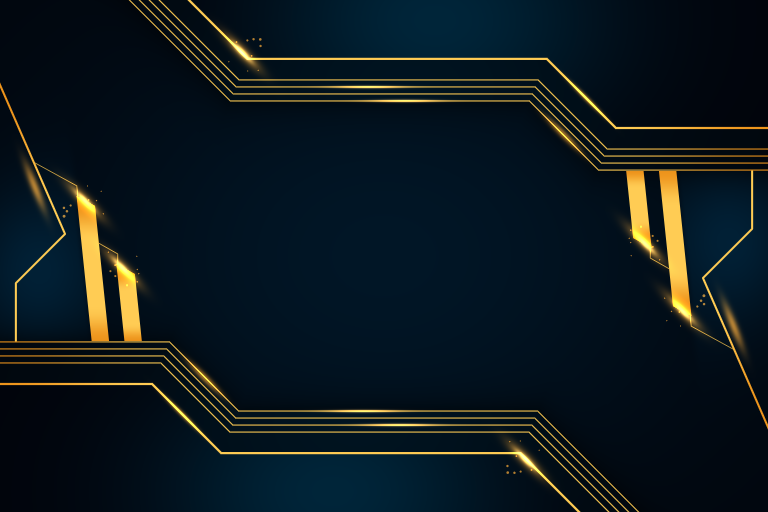
Write a WebGL 2 fragment shader that draws this background.

```glsl
#version 300 es
precision highp float;
uniform vec2 u_resolution;
out vec4 fragColor;

const vec3 GOLD = vec3(1.0, 0.8, 0.33);
const vec3 ORANGE = vec3(0.93, 0.58, 0.11);

// Antialiased coverage of a signed distance, negative inside
float cover(float d) {
    return clamp(0.5 - d * u_resolution.y, 0.0, 1.0);
}

float stroke(float d, float width) {
    return cover(abs(d) - 0.5 * width);
}

float segment(vec2 p, vec2 a, vec2 b) {
    vec2 ab = b - a, ap = p - a;
    return length(ap - ab * clamp(dot(ap, ab) / dot(ab, ab), 0.0, 1.0));
}

// Mitred signed distance to the stepped ribbon edge, positive above it
float ribbon(vec2 p) {
    float upper = (p.x + p.y - 0.119) * 0.7071;
    float lower = (p.x + p.y - 0.703) * 0.7071;
    return min(max(min(upper, p.y - 0.385), lower), p.y - 0.25);
}

float glow(vec2 p, vec2 center, vec2 radius) {
    vec2 q = (p - center) / radius;
    return exp(-dot(q, q));
}

// Soft streak stretched along a direction
float glint(vec2 p, vec2 center, vec2 dir, vec2 radius) {
    vec2 q = p - center;
    dir = normalize(dir);
    return glow(vec2(dot(q, dir), dir.x * q.y - dir.y * q.x), vec2(0), radius);
}

vec2 hash2(float n) {
    return fract(sin(vec2(n * 12.99, n * 78.23 + 4.1)) * 4375.85);
}

// Hot diagonal streak with a few scattered embers
vec3 flare(vec2 p, vec2 center, float seed) {
    vec3 light = ORANGE * 0.65 * glint(p, center, vec2(1, -1), vec2(0.047, 0.011));
    light += vec3(1.0, 0.85, 0.45) * glint(p, center, vec2(1, -1), vec2(0.022, 0.005));
    for (float i = 0.0; i < 9.0; i++) {
        vec2 r = hash2(i + seed);
        vec2 at = center + (r - 0.5) * vec2(0.085, 0.075);
        light += ORANGE * 0.75 * cover(length(p - at) - 0.001 - 0.002 * r.x * r.y);
    }
    return light;
}

// Slanted gold bar hanging below the ribbon
void addBar(inout vec3 color, vec2 p, float left, float bottom) {
    float x = p.x - left - (0.166 - p.y) * 0.104;
    float tip = bottom - x * 0.56;
    float d = max(max(abs(x - 0.017) - 0.017, tip - p.y), p.y - 0.166);
    float t = clamp((0.166 - p.y) / (0.166 - bottom), 0.0, 1.0);
    vec3 fill = mix(ORANGE, GOLD, smoothstep(0.0, 0.75, sin(3.1416 * t)));
    color = mix(color, fill, cover(d));
}

void main() {
    vec2 p = (gl_FragCoord.xy / u_resolution - 0.5) * vec2(1.5, 1.0);
    // Half-turn symmetry: fold across the falling diagonal
    if (p.x * 0.5 + p.y * 0.75 < 0.0) p = -p;
    float d = ribbon(p);

    // Navy ground with darker corners
    vec3 color = mix(vec3(0.004, 0.022, 0.05), vec3(0.002, 0.086, 0.15),
        glow(p, vec2(0), vec2(0.62, 0.48)));

    // Side panel, lit near its notch
    float panelEdge = 0.572 + (0.166 - p.y) * 0.104;
    float panel = smoothstep(-0.01, 0.01, p.x - panelEdge) * cover(p.y - 0.166);
    color += panel * vec3(0.0, 0.085, 0.13) * glow(p, vec2(0.68, 0.03), vec2(0.13, 0.16));

    // Shadow under the ribbon, its dark body and the lit area above
    color *= 1.0 - 0.45 * exp(-max(-0.082 - d, 0.0) / 0.025);
    vec3 body = mix(vec3(0.004, 0.025, 0.05), vec3(0.0, 0.075, 0.125),
        glow(p, vec2(0.05, 0.33), vec2(0.45, 0.3)));
    color = mix(color, body, cover(-0.082 - d));
    vec3 sky = mix(vec3(0.004, 0.015, 0.043), vec3(0.0, 0.145, 0.225),
        glow(p, vec2(0.1, 0.46), vec2(0.34, 0.24)));
    color = mix(color, sky, cover(-d));

    addBar(color, p, 0.473, 0.035);
    addBar(color, p, 0.537, -0.098);

    // Hairline tails of the bars
    float tail = min(segment(p, vec2(0.52, 0.016), vec2(0.52, -0.004)),
        segment(p, vec2(0.52, -0.004), vec2(0.557, -0.025)));
    tail = min(tail, segment(p, vec2(0.598, -0.115), vec2(0.6, -0.137)));
    tail = min(tail, segment(p, vec2(0.6, -0.137), vec2(0.682, -0.182)));
    color = mix(color, GOLD * 0.8, stroke(tail, 0.0015));

    // Notched side outline
    float notch = min(segment(p, vec2(0.719, 0.166), vec2(0.719, 0.053)),
        segment(p, vec2(0.719, 0.053), vec2(0.623, -0.043)));
    notch = min(notch, segment(p, vec2(0.623, -0.043), vec2(0.763, -0.364)));
    color = mix(color, mix(GOLD, ORANGE, smoothstep(-0.1, -0.3, p.y)), stroke(notch, 0.004));

    // One bold edge and four parallel fine lines
    vec3 lineColor = mix(GOLD, ORANGE, smoothstep(0.45, 0.75, p.x));
    color = mix(color, lineColor, stroke(d, 0.0043));
    for (float i = 3.0; i < 7.0; i++)
        color = mix(color, lineColor * 0.95, stroke(d + i * 0.0137, 0.0022));

    // Streaks along the lines and flares at the corners
    vec3 hot = vec3(1.0, 0.75, 0.35);
    color += hot * 0.7 * glint(p, vec2(-0.03, 0.33), vec2(1, 0), vec2(0.065, 0.003));
    color += hot * 0.7 * glint(p, vec2(0.04, 0.303), vec2(1, 0), vec2(0.065, 0.003));
    color += ORANGE * 0.7 * glint(p, vec2(0.395, 0.308), vec2(1, -1), vec2(0.045, 0.005));
    color += ORANGE * 0.7 * glint(p, vec2(0.35, 0.238), vec2(1, -1), vec2(0.045, 0.007));
    color += ORANGE * 0.75 * glint(p, vec2(0.682, -0.135), vec2(0.4, -1), vec2(0.047, 0.008));
    color += flare(p, vec2(-0.277, 0.398), 1.0);
    color += flare(p, vec2(0.51, 0.024), 13.0);
    color += flare(p, vec2(0.584, -0.108), 29.0);
    fragColor = vec4(min(color, 1.0), 1.0);
}
```
